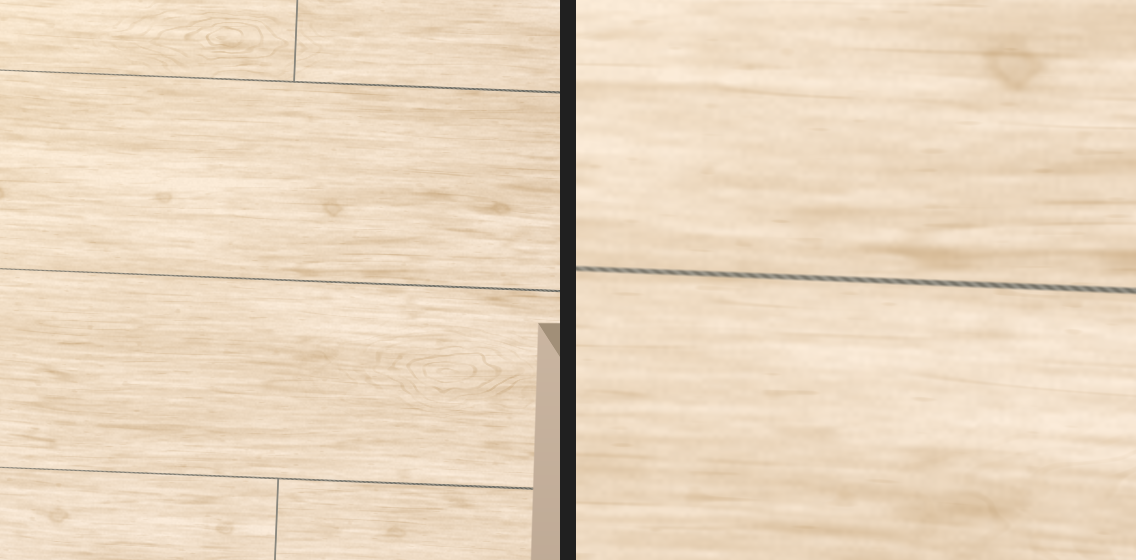
Left: the whole. Right: its middle third, enlarged.
Reproduce this texture procedurally as a WebGL 2 fragment shader.

```glsl
#version 300 es
precision highp float;
// Pale wood-look floor planks in a slightly turned, staggered layout.
// Stretched noise and its contour lines give the grain, with ringed swirls and
// small knots; plank edge distances give thin grey seams. A beige box sits at right.
uniform vec2 u_resolution;
out vec4 fragColor;

float hash(vec2 p) {
  return fract(sin(dot(p, vec2(12.9898, 78.233))) * 43758.5453);
}

float noise(vec2 p) {
  vec2 i = floor(p), f = fract(p);
  f = f * f * (3.0 - 2.0 * f);
  return mix(mix(hash(i), hash(i + vec2(1, 0)), f.x),
             mix(hash(i + vec2(0, 1)), hash(i + vec2(1, 1)), f.x), f.y);
}

// Thin line along the middle contour of a noise field.
float vein(vec2 p, float width) {
  return 1.0 - smoothstep(0.0, width, abs(noise(p) - 0.5));
}

// Darkness of the wood: 0 is pale cream, 1 is tan.
float woodTone(vec2 p, vec2 plank, vec2 offset) {
  float small = mod(plank.y, 2.0);
  vec2 g = p + plank * vec2(7.3, 3.7);
  g.y += 0.016 * (noise(g * vec2(3.5, 8.0)) - 0.5);

  // Broad soft bands, then long thin fibres.
  float tone = 0.26 + 0.12 * (hash(plank + 4.0) - 0.5);
  tone += 0.4 * (noise(g * vec2(2.0, 13.0)) - 0.5);
  tone += 0.3 * (noise(g * vec2(3.0, 38.0) + 19.0) - 0.5);
  tone += 0.36 * (noise(g * vec2(5.0, 95.0) + 38.0) - 0.5);
  tone += 0.42 * (noise(g * vec2(11.0, 210.0) + 57.0) - 0.5);
  tone += 0.26 * (noise(g * vec2(60.0, 270.0) + 76.0) - 0.5);

  // Broken veins, gathered in patches.
  float patches = smoothstep(0.3, 0.8, noise(g * vec2(4.0, 14.0) + 11.0));
  float broken = smoothstep(0.25, 0.7, noise(g * vec2(26.0, 110.0)));
  tone += 0.45 * patches * broken * vein(g * vec2(3.0, 42.0) + 5.0, 0.1);
  tone += 0.3 * broken * vein(g * vec2(6.0, 75.0) + 25.0, 0.13);
  tone += 0.3 * smoothstep(0.84, 1.0, noise(g * vec2(45.0, 200.0)));

  // Large swirl: thin wobbly nested arches on every other plank.
  vec2 d = offset / vec2(0.17, 0.066);
  float radius = length(d) + 0.45 * noise(p * vec2(13.0, 32.0))
               + 0.12 * noise(p * vec2(50.0, 90.0));
  float rings = smoothstep(0.35, 1.0, sin(radius * 30.0));
  float swirl = (1.0 - small) * exp(-0.8 * dot(d, d));
  tone += swirl * rings * 0.75 * noise(p * vec2(45.0, 80.0) + 8.0);

  // Small round knots spaced along the other planks.
  float knotId = floor(offset.x / 0.302 + 0.5);
  vec2 k = vec2(offset.x - knotId * 0.302, offset.y + 0.012 * (hash(vec2(knotId, 2.0)) - 0.5));
  k += 0.008 * (vec2(noise(p * 70.0), noise(p * 70.0 + 9.0)) - 0.5);
  float knot = length(k / vec2(0.014, 0.009));
  float ring = exp(-5.0 * (knot - 0.9) * (knot - 0.9)) + 0.7 * exp(-6.0 * knot * knot);
  tone += small * (0.45 * ring + 0.22 * exp(-0.18 * knot * knot));
  return tone;
}

void main() {
  vec2 uv = gl_FragCoord.xy / u_resolution;
  float pixel = 1.0 / min(u_resolution.x, u_resolution.y);

  // Turned plank layout: each row is shifted by a third of a plank.
  vec2 p = vec2(uv.x - 0.04 * uv.y, uv.y + 0.04 * uv.x);
  float rowHeight = 0.3547, plankLength = 1.8;
  float across = (p.y - 0.1655) / rowHeight;
  float row = floor(across);
  float along = (p.x - 0.491 - mod(row + 1.0, 3.0) * 0.6) / plankLength;
  vec2 plank = vec2(floor(along), row);

  // Wood, a little darker towards the right.
  vec2 centre = vec2(0.787 - 0.219 * row, 0.1655 + (0.568 + 0.82 * row) * rowHeight);
  float tone = woodTone(p, plank, p - centre) + 0.16 * (uv.x - 0.5);
  vec3 cream = vec3(0.965, 0.9, 0.825), darkGrain = vec3(0.86, 0.76, 0.635);
  vec3 color = mix(cream, darkGrain, clamp(tone, -0.1, 1.4));
  color += vec3(0.012, 0.008, -0.012) * (1.0 - uv.x) * uv.y;
  color += 0.02 * (noise(uv * 300.0) - 0.5);

  // Seams: long ones thicken to the right and carry fine slanted flecks.
  float longEdge = abs(fract(across + 0.5) - 0.5) * rowHeight;
  float shortEdge = abs(fract(along + 0.5) - 0.5) * plankLength;
  float soft = max(pixel * 0.6, 0.0011);
  float halfWidth = mix(0.0011, 0.002, uv.x);
  float longSeam = 1.0 - smoothstep(halfWidth - soft, halfWidth + soft, longEdge);
  float shortSeam = 1.0 - smoothstep(0.0016 - soft, 0.0016 + soft, shortEdge);
  float fleck = 0.07 * sin(780.0 * (p.x + 1.5 * p.y));
  vec3 seamGrey = vec3(0.45, 0.45, 0.42);
  color = mix(color, seamGrey + fleck, longSeam * mix(0.7, 0.95, uv.x));
  color = mix(color, seamGrey + 0.04, shortSeam * 0.9);

  // Beige box: a plain front with a darker bevelled top.
  float leftEdge = uv.x - 0.948 - 0.031 * uv.y;
  float topEdge = 0.423 - uv.y;
  float box = smoothstep(-pixel, pixel, min(leftEdge, topEdge));
  float bevel = smoothstep(-pixel, pixel, uv.y - 0.423 + 1.55 * (uv.x - 0.961));
  vec3 front = mix(vec3(0.75, 0.67, 0.59), vec3(0.79, 0.71, 0.63), uv.y / 0.423);
  color = mix(color, mix(front, vec3(0.63, 0.56, 0.47), bevel), box);

  fragColor = vec4(color, 1.0);
}
```
